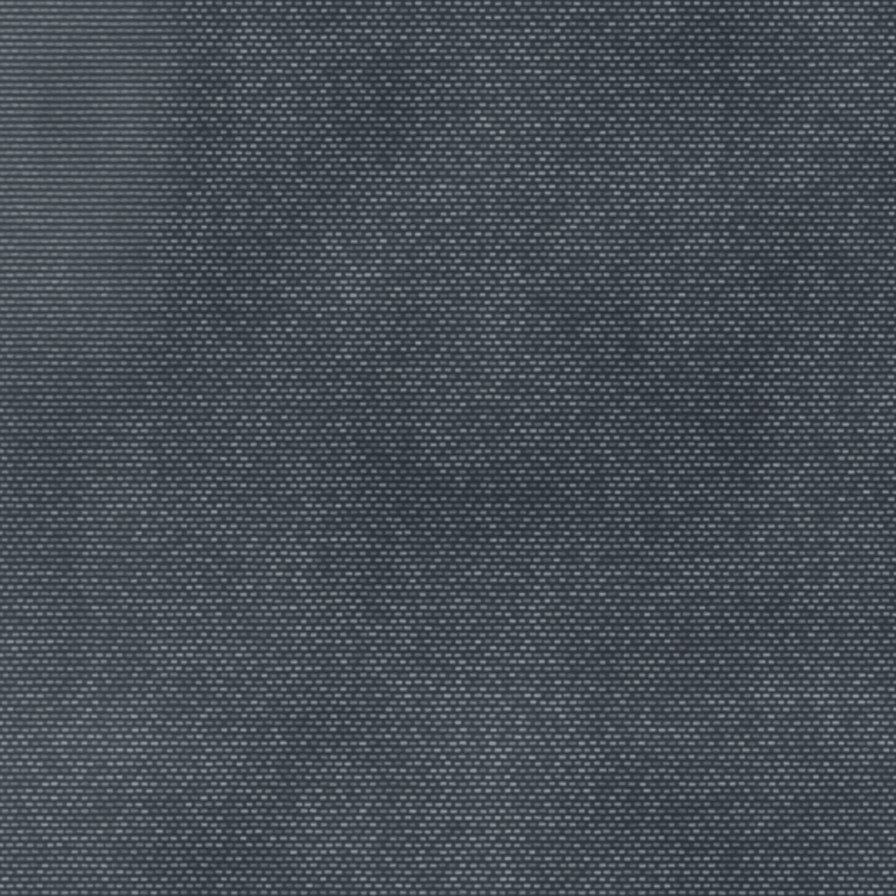
Write a three.js fragment shader that draws this texture.

```glsl
// Slate plain-weave cloth: fine rows of short pale stitches, each row shifted half
// a stitch from the next, over a dark recessed ground. Gradient noise adds fibres,
// broad tone and a lighter patch at the left where stitches merge into ribs.

varying vec2 vUv;

const vec2 STITCHES = vec2(90.0, 132.0);        // repeats across, rows down
const vec2 STITCH_SIZE = vec2(0.35, 0.30);      // half size within one cell
const vec2 JITTER = vec2(0.12, 0.12);           // stitch displacement in cells
const float WOBBLE = 0.05;                      // thread drift in cells
const float GROUND_LIGHT = 0.11;
const float STITCH_LIGHT = 0.76;
const float FIBRE_STRENGTH = 0.20;
const float CLOUD_STRENGTH = 0.10;
const float LEFT_GLOW = 0.06;
const float RIB_EDGE = 0.18;                    // right edge of the ribbed patch
const vec3 SHADE_COLOR = vec3(0.162, 0.184, 0.214);
const vec3 THREAD_COLOR = vec3(0.525, 0.555, 0.575);

float hash(vec2 p) {
  vec3 q = fract(vec3(p.xyx) * 0.1031);
  q += dot(q, q.yzx + 33.33);
  return fract((q.x + q.y) * q.z);
}

vec2 gradientAt(vec2 p) {
  float angle = 6.28319 * hash(p);
  return vec2(cos(angle), sin(angle));
}

// Gradient noise, roughly -0.7 to 0.7
float noise(vec2 p) {
  vec2 i = floor(p);
  vec2 f = p - i;
  vec2 u = f * f * f * (f * (f * 6.0 - 15.0) + 10.0);
  vec2 e = vec2(1.0, 0.0);
  float a = dot(gradientAt(i), f);
  float b = dot(gradientAt(i + e.xy), f - e.xy);
  float c = dot(gradientAt(i + e.yx), f - e.yx);
  float d = dot(gradientAt(i + e.xx), f - e.xx);
  return mix(mix(a, b, u.x), mix(c, d, u.x), u.y);
}

// Patch at the left, wider and stronger towards the top
float ribbedPatch(vec2 uv) {
  float edge = RIB_EDGE + 0.05 * (uv.y - 0.8);
  edge += 0.05 * noise(uv * vec2(4.0, 7.0) + 9.0) + 0.03 * noise(uv * vec2(12.0, 45.0));
  float side = 1.0 - smoothstep(edge - 0.06, edge + 0.04, uv.x);
  return side * mix(0.25, 1.0, smoothstep(0.40, 0.85, uv.y));
}

void main() {
  // Weave cells, with alternate rows shifted by half a stitch
  vec2 weave = vUv * STITCHES;
  weave += WOBBLE * vec2(noise(vUv * 14.0), noise(vUv * 11.0 + 40.0));
  float row = floor(weave.y);
  weave.x += 0.5 * mod(row, 2.0);
  vec2 cell = vec2(floor(weave.x), row);
  vec2 local = weave - cell - 0.5;

  // Rounded stitch with its own place, length and brightness
  vec2 shift = vec2(hash(cell + 17.0), hash(cell + 53.0)) - 0.5;
  vec2 p = local - JITTER * shift;
  p /= STITCH_SIZE * vec2(mix(0.85, 1.06, hash(cell + 131.0)), 1.0);
  float across = exp(-p.y * p.y);
  float along = exp(-p.x * p.x * p.x * p.x);
  float stitch = along * across * mix(0.50, 1.15, hash(cell + 91.0));

  // Stitches merge into continuous ribs on the patch
  float patchAmount = ribbedPatch(vUv);
  float rib = exp(-pow(local.y / STITCH_SIZE.y, 2.0)) * 0.66;
  stitch = mix(stitch, rib, 0.65 * patchAmount);

  // Recessed thread, fine fibres and broad tonal wear
  float ground = 0.5 + 0.5 * cos(6.28319 * local.y);
  float fibre = noise(weave * vec2(2.1, 2.6)) + 0.6 * noise(weave * vec2(1.2, 0.9) + 70.0);
  float streaks = noise(vec2(vUv.x * 3.0, weave.y * 0.6)) + noise(vec2(weave.x * 0.5, vUv.y * 5.0));
  float cloud = noise(vUv * 3.0 + 25.0) + 0.6 * noise(vUv * 8.0 + 60.0);
  float glow = 1.0 - smoothstep(0.0, 0.5, vUv.x);

  float light = 0.045 + GROUND_LIGHT * ground + STITCH_LIGHT * stitch;
  light *= 1.0 + 0.14 * streaks + 0.12 * cloud;
  light += FIBRE_STRENGTH * fibre * (0.35 + 0.65 * stitch);
  light += CLOUD_STRENGTH * cloud + LEFT_GLOW * glow + 0.06 * patchAmount;

  vec3 color = mix(SHADE_COLOR, THREAD_COLOR, clamp(light, 0.0, 1.1));
  gl_FragColor = vec4(color, 1.0);
}
```
